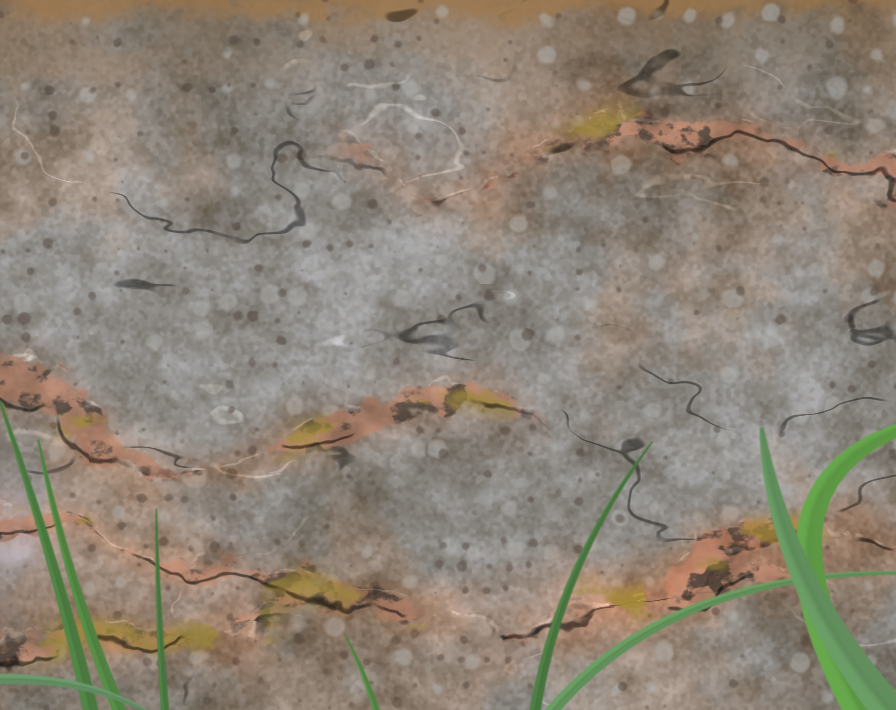
Reproduce this texture procedurally as a Shadertoy shader.

```glsl
#define STONE_DARK vec3(0.42, 0.395, 0.355)
#define STONE_LIGHT vec3(0.625, 0.62, 0.615)
#define UMBER vec3(0.49, 0.40, 0.30)
#define SALMON vec3(0.68, 0.49, 0.40)
#define BARK vec3(0.30, 0.25, 0.22)
#define LICHEN vec3(0.62, 0.54, 0.22)
#define CRUST vec3(0.70, 0.70, 0.69)
#define GRASS_DEEP vec3(0.27, 0.44, 0.25)
#define GRASS_BRIGHT vec3(0.38, 0.62, 0.28)
#define GRASS_PALE vec3(0.40, 0.57, 0.40)
#define GRAIN_SCALE 170.0

// Veins: height, wave height, frequency, phase
const vec4 VEIN[5] = vec4[5](
    vec4(0.79, 0.045, 10, -9.3), vec4(0.39, 0.045, 10.3, 0), vec4(0.19, 0.07, 5, 0),
    vec4(0.1, 0.015, 12, 1), vec4(0.18, 0.02, 9, 2));
// Veins: start, end, half thickness, swelling phase
const vec4 SPAN[5] = vec4[5](
    vec4(0.42, 1.5, 0.02, -11.3), vec4(-0.2, 0.8, 0.026, -1), vec4(-0.2, 1.5, 0.02, 0),
    vec4(-0.2, 0.45, 0.015, -1), vec4(0.75, 1.2, 0.02, 0));
// Grass: root and bend points
const vec4 STEM[9] = vec4[9](
    vec4(0.13, -0.01, 0.085, 0.19), vec4(0.172, -0.01, 0.1, 0.16), vec4(0.233, -0.01, 0.222, 0.13),
    vec4(-0.03, 0.042, 0.12, 0.053), vec4(0.533, -0.01, 0.515, 0.05), vec4(0.752, -0.01, 0.785, 0.2),
    vec4(0.77, -0.01, 0.95, 0.21), vec4(1.225, -0.02, 1, 0.36), vec4(1.27, -0.02, 1.1, 0.17));
// Grass: tip point, half width, hue
const vec4 TIP[9] = vec4[9](
    vec4(0, 0.434, 0.011, 0.3), vec4(0.054, 0.38, 0.01, 0.5), vec4(0.22, 0.283, 0.006, 0.2),
    vec4(0.22, -0.01, 0.008, 2), vec4(0.485, 0.107, 0.005, 0.5), vec4(0.918, 0.377, 0.008, 0.2),
    vec4(1.32, 0.192, 0.009, 1.7), vec4(1.36, 0.42, 0.025, 1), vec4(1.073, 0.395, 0.025, 1.8));

float bump(float x) { return exp(-x * x); }

vec3 hash3(vec2 c) {
    vec3 q = fract(c.xyx * vec3(0.1031, 0.103, 0.0973));
    q += dot(q, q.yzx + 33.33);
    return fract((q.xxy + q.yzz) * q.zyx);
}

// Soft cellular noise: values blended around scattered points
float cellNoise(vec2 p) {
    vec2 sum = vec2(0);
    for (int k = 0; k < 9; k++) {
        vec2 c = floor(p) + vec2(k % 3 - 1, k / 3 - 1);
        vec3 r = hash3(c);
        vec2 d = c + r.xy - p;
        sum += exp2(-6.0 * dot(d, d)) * vec2(r.z, 1);
    }
    return sum.x / sum.y;
}

float layers(vec2 p) {
    float sum = 0.0, gain = 0.533;
    for (int k = 0; k < 4; k++, gain *= 0.5) {
        sum += gain * cellNoise(p);
        p = mat2(1.6, 1.2, -1.2, 1.6) * p + 11.7;
    }
    return sum;
}

float flecks(vec2 p, float ragged) {
    vec3 r = hash3(floor(p));
    float d = length(fract(p) - 0.3 - 0.4 * r.xy) + ragged;
    return smoothstep(0.08, -0.08, d - 0.22 * r.z) * step(0.72, r.z);
}

vec3 stone(vec2 p, float rough) {
    float high = smoothstep(0.4, 0.75, p.y);
    float tone = 0.56 + 1.4 * (layers(p * vec2(4.5, 3.5)) - 0.5) + 1.1 * rough;
    tone += 0.45 * (cellNoise(p * GRAIN_SCALE) - 0.5) - 0.25 * bump((p.x - 1.22) / 0.09);
    tone += high * (0.25 * bump((p.x - 0.13) / 0.1) - 0.45 * bump((p.x - 0.31) / 0.08));
    tone += 0.2 * bump(length(p - vec2(0.72, 0.55)) / 0.25);
    vec3 col = mix(STONE_DARK, STONE_LIGHT, clamp(tone, -0.25, 1.2));
    col *= mix(vec3(1), vec3(1.07, 0.98, 0.91), smoothstep(0.48, 0.66, layers(p * 5.0 + 20.0)));
    // Stained top edge
    col = mix(col, UMBER, 0.55 * smoothstep(0.82, 1.03, p.y + 0.2 * rough));
    col = mix(col, vec3(0.62, 0.46, 0.28), 0.65 * smoothstep(0.965, 1.0, p.y + 0.06 * rough));
    // Crust, pits, hairline cracks and chalk
    col = mix(col, CRUST, 0.5 * flecks(p * 20.0, 0.5 * rough));
    col = mix(col, BARK, 0.45 * flecks(p * 31.0 + 5.3, 0.5 * rough + 0.07));
    float line = smoothstep(0.009, 0.002, abs(layers(p * vec2(3, 6) + 31.0) - 0.5));
    float broken = layers(p * 7.0 + 53.0);
    col *= 1.0 + line * (0.2 * smoothstep(0.46, 0.36, broken) - 0.4 * smoothstep(0.52, 0.62, broken));
    float chalk = bump(length((p - vec2(0, 0.24)) / vec2(0.06, 0.07)) + 2.0 * rough);
    return mix(col, vec3(0.76, 0.73, 0.77), 0.75 * chalk);
}

vec3 addVeins(vec3 col, vec2 p, float rough) {
    float warp = 0.11 * (layers(p * 8.0 + 3.0) - 0.5);
    float ragged = 0.06 * (layers(p * vec2(28, 42)) - 0.5);
    float speck = layers(p * vec2(42, 58) + 17.0), gaps = layers(p * 12.0 + 71.0);
    float growth = smoothstep(0.6, 0.67, layers(p * vec2(9, 15) + 40.0) + 0.4 * ragged);
    vec3 rust = mix(SALMON, BARK, smoothstep(0.5, 0.68, speck)) * (1.0 + 0.5 * rough);
    for (int i = 0; i < 5; i++) {
        vec4 v = VEIN[i], s = SPAN[i];
        float y = p.y - v.x - v.y * cos(v.z * p.x + v.w) + warp;
        float reach = smoothstep(s.x, s.x + 0.15, p.x) * smoothstep(-s.y, 0.12 - s.y, -p.x);
        float swell = s.z * (0.35 + 0.65 * cos(12.8 * p.x + s.w)) + 0.06 * (gaps - 0.5);
        col *= mix(vec3(1), vec3(1.07, 0.96, 0.89), reach * bump(y / 0.05));
        col = mix(col, rust, 0.8 * reach * smoothstep(0.007, -0.007, abs(y) + ragged - swell));
        col = mix(col, LICHEN, 0.7 * reach * bump(y / 0.022) * growth);
        // Dark lower lip and chalky upper rim
        float lip = abs(y + max(swell, 0.0) * 0.8), rim = abs(y - max(swell, 0.0) - 0.004);
        col *= 1.0 - 0.5 * reach * smoothstep(0.005, 0.001, lip) * smoothstep(0.44, 0.56, gaps);
        col += 0.1 * reach * smoothstep(0.004, 0.001, rim) * smoothstep(0.5, 0.6, speck);
    }
    return col;
}

vec3 addBlade(vec3 col, vec2 p, vec4 stem, vec4 tip) {
    float best = 1e3, side = 0.0;
    vec2 a = stem.xy;
    for (int k = 1; k <= 18; k++) {
        float t = float(k) / 18.0;
        vec2 b = mix(mix(stem.xy, stem.zw, t), mix(stem.zw, tip.xy, t), t), ab = b - a, ap = p - a;
        float h = clamp(dot(ap, ab) / dot(ab, ab), 0.0, 1.0);
        float d = length(ap - h * ab) - tip.z * pow(1.0 - 0.97 * (t + (h - 1.0) / 18.0), 0.6);
        if (d < best) {
            best = d;
            side = (ab.x * ap.y - ab.y * ap.x) / (length(ab) * tip.z);
        }
        a = b;
    }
    vec3 green = mix(mix(GRASS_DEEP, GRASS_BRIGHT, min(tip.w, 1.0)), GRASS_PALE, max(tip.w - 1.0, 0.0));
    green *= 0.96 + 0.1 * smoothstep(-0.4, 0.4, side) - 0.07 * bump(side * 5.0);
    return mix(col, green, smoothstep(0.002, -0.002, best));
}

void mainImage(out vec4 fragColor, in vec2 fragCoord) {
    vec2 p = fragCoord / iResolution.y;
    float rough = layers(p * vec2(22, 28) + 7.0) - 0.5;
    vec3 col = addVeins(stone(p, rough), p, rough);
    for (int i = 0; i < 9; i++) col = addBlade(col, p, STEM[i], TIP[i]);
    fragColor = vec4(clamp(col, 0.0, 1.0), 1.0);
}
```
